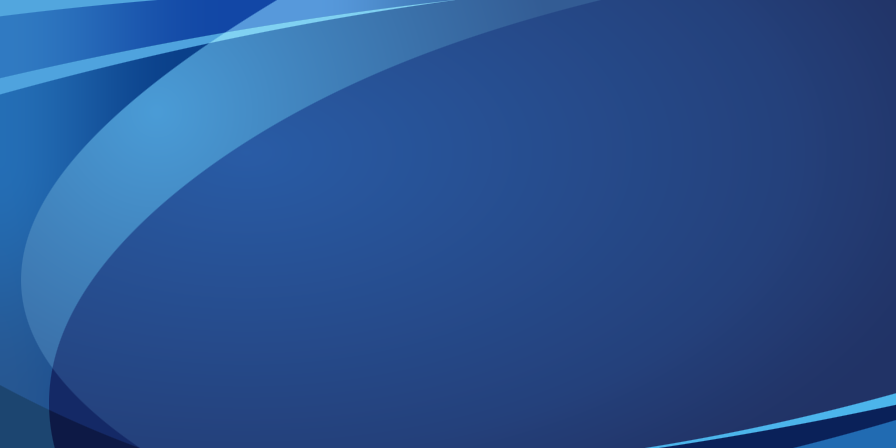
Write a WebGL 2 fragment shader that draws this background.

```glsl
#version 300 es
precision highp float;

uniform vec2 u_resolution;
out vec4 fragColor;

// Antialiased coverage of the region where d > 0
float cover(float d) {
    return clamp(0.5 + d / max(fwidth(d), 1e-5), 0.0, 1.0);
}

// Shallow parabola used for every ribbon edge
float arc(float x, float base, float slope, float bend) {
    return base + x * (slope + bend * x);
}

// Left boundary of the tilted outer oval at height y
float outerEdge(float y) {
    float u = 0.375 - y;
    return 0.047 + (1.729 + 0.427 * u) * u * u;
}

// Left boundary of the wide inner oval, flattening toward the top
float innerEdge(float y) {
    float u = 0.1 - y;
    return 0.1094 + 1.276 * u * u + 0.198 * pow(abs(u) / 0.9, 8.0);
}

// Side backdrop, split into a bright upper part and a deeper lower part
vec3 backdrop(vec2 p, float aboveRibbon) {
    vec3 edge = mix(vec3(0.15, 0.34, 0.57), vec3(0.14, 0.43, 0.71), smoothstep(0.1, 0.65, p.y));
    vec3 lower = mix(edge, vec3(0.04, 0.25, 0.54), smoothstep(0.0, 0.42, p.x));
    vec3 upper = mix(vec3(0.19, 0.48, 0.76), vec3(0.07, 0.28, 0.65), smoothstep(0.0, 0.5, p.x));
    return mix(lower, upper, aboveRibbon);
}

// Lit crescent between the two ovals
vec3 crescent(vec2 p, float aboveRibbon) {
    float t = clamp(distance(p, vec2(0.35, 0.75)) / 0.9, 0.0, 1.0);
    vec3 body = mix(vec3(0.29, 0.61, 0.84), vec3(0.20, 0.36, 0.58), t);
    vec3 top = mix(vec3(0.34, 0.60, 0.86), vec3(0.24, 0.46, 0.70), smoothstep(0.7, 1.05, p.x));
    return mix(body, top, aboveRibbon);
}

// Large central panel with a soft off-centre glow
vec3 panel(vec2 p) {
    float d = length((p - vec2(0.55, 0.66)) * vec2(0.55, 1.0));
    vec3 c = mix(vec3(0.16, 0.36, 0.65), vec3(0.14, 0.245, 0.47), min(d / 0.72, 1.0));
    return mix(c, vec3(0.13, 0.20, 0.40), smoothstep(0.66, 0.92, d));
}

void main() {
    vec2 p = gl_FragCoord.xy / u_resolution.y;
    p.x *= 2.0 * u_resolution.y / u_resolution.x;
    float depth = 1.0 - p.y;

    // Region masks
    float outer = cover(p.x - outerEdge(p.y));
    float inner = cover(p.x - innerEdge(p.y));
    float above = cover(arc(p.x, 0.1745, -0.2333, 0.0606) - depth);
    float aboveLower = cover(arc(p.x, 0.2109, -0.2769, 0.0682) - depth);
    float ribbon = aboveLower * (1.0 - above);

    // Backdrop, light top corner and shaded bottom corner
    vec3 color = backdrop(p, above);
    float topCorner = cover(arc(p.x, 0.0365, -0.125, 0.06) - depth);
    color = mix(color, vec3(0.32, 0.65, 0.87), topCorner);
    float shade = cover(arc(p.x, 0.1406, -0.535, 0.27) - p.y);
    color = mix(color, vec3(0.11, 0.27, 0.44), shade);

    // Ovals: dark overlap, crescent, then the panel where both meet
    vec3 overlap = mix(vec3(0.08, 0.16, 0.40), vec3(0.05, 0.10, 0.27), shade);
    color = mix(color, overlap, inner);
    color = mix(color, mix(crescent(p, above), panel(p), inner), outer);

    // Upper ribbon, brighter where it crosses the crescent
    vec3 ribbonColor = mix(vec3(0.31, 0.64, 0.87), vec3(0.50, 0.82, 0.95), outer);
    color = mix(color, ribbonColor, ribbon * (1.0 - inner));

    // Stacked bands in the lower right corner
    float cyanBand = cover(arc(p.x - 1.44, 0.0, 0.159, 0.106) - p.y);
    float navyBand = cover(arc(p.x - 1.471, 0.0, 0.15, 0.061) - p.y);
    float blueBand = cover(arc(p.x - 1.771, 0.0, 0.25, 0.10) - p.y);
    color = mix(color, vec3(0.30, 0.71, 0.92), cyanBand);
    color = mix(color, vec3(0.04, 0.13, 0.35), navyBand);
    color = mix(color, vec3(0.13, 0.42, 0.70), blueBand);

    fragColor = vec4(color, 1.0);
}
```
